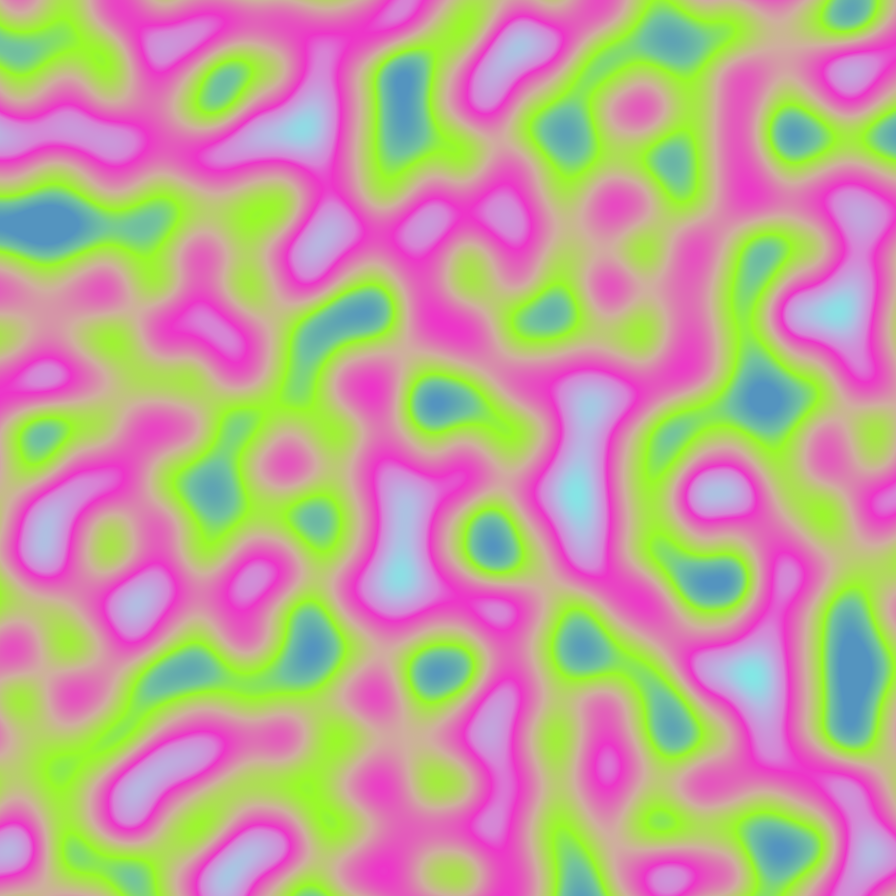
Give the GLSL for this texture, as a Shadertoy shader.

```glsl
// Soft psychedelic blobs: one octave of gradient noise on a square lattice,
// coloured by a ramp running blue - green - tan - magenta - lilac - cyan.
// The slope breaks in the ramp draw the bright rims around the blobs.

const float CELLS = 10.0;       // lattice cells across the canvas height
const uint  SEED  = 37u;
const float TAU   = 6.2831853;

// Ramp colours, from the lowest noise value to the highest
const vec3 BLUE    = vec3(0.33, 0.58, 0.75);
const vec3 TEAL    = vec3(0.46, 0.77, 0.60);
const vec3 GREEN   = vec3(0.60, 0.98, 0.16);
const vec3 TAN     = vec3(0.81, 0.68, 0.62);
const vec3 MAGENTA = vec3(0.93, 0.20, 0.79);
const vec3 ORCHID  = vec3(0.85, 0.50, 0.83);
const vec3 LILAC   = vec3(0.72, 0.72, 0.88);
const vec3 CYAN    = vec3(0.50, 0.92, 0.90);

// Noise values at which each colour is reached
const float BLUE_AT    = -0.48;
const float TEAL_AT    = -0.33;
const float GREEN_AT   = -0.22;
const float TAN_AT     =  0.00;
const float MAGENTA_AT =  0.23;
const float ORCHID_AT  =  0.30;
const float LILAC_AT   =  0.46;
const float CYAN_AT    =  0.61;

// Integer hash of a lattice point, returned in 0..1
float hash(ivec2 p) {
    uint h = uint(p.x) * 1597334677u ^ uint(p.y) * 3812015801u ^ SEED * 2654435769u;
    h = (h ^ (h >> 16)) * 2146121005u;
    h = (h ^ (h >> 15)) * 2221713035u;
    h ^= h >> 16;
    return float(h >> 8) / 16777216.0;
}

// Contribution of one lattice corner: its random unit gradient along the offset
float corner(ivec2 cell, ivec2 side, vec2 local) {
    float angle = TAU * hash(cell + side);
    return dot(vec2(cos(angle), sin(angle)), local - vec2(side));
}

float gradientNoise(vec2 p) {
    ivec2 cell = ivec2(floor(p));
    vec2 f = fract(p);
    vec2 fade = f * f * f * (f * (f * 6.0 - 15.0) + 10.0);
    float low  = mix(corner(cell, ivec2(0, 0), f), corner(cell, ivec2(1, 0), f), fade.x);
    float high = mix(corner(cell, ivec2(0, 1), f), corner(cell, ivec2(1, 1), f), fade.x);
    return mix(low, high, fade.y);
}

// Linear position of v between two stops
float between(float a, float b, float v) {
    return clamp((v - a) / (b - a), 0.0, 1.0);
}

vec3 ramp(float v) {
    vec3 c = mix(BLUE, TEAL, between(BLUE_AT, TEAL_AT, v));
    c = mix(c, GREEN,   between(TEAL_AT, GREEN_AT, v));
    c = mix(c, TAN,     between(GREEN_AT, TAN_AT, v));
    c = mix(c, MAGENTA, between(TAN_AT, MAGENTA_AT, v));
    c = mix(c, ORCHID,  between(MAGENTA_AT, ORCHID_AT, v));
    c = mix(c, LILAC,   between(ORCHID_AT, LILAC_AT, v));
    return mix(c, CYAN, between(LILAC_AT, CYAN_AT, v));
}

void mainImage(out vec4 fragColor, in vec2 fragCoord) {
    vec2 uv = fragCoord / iResolution.y;
    fragColor = vec4(ramp(gradientNoise(uv * CELLS)), 1.0);
}
```
